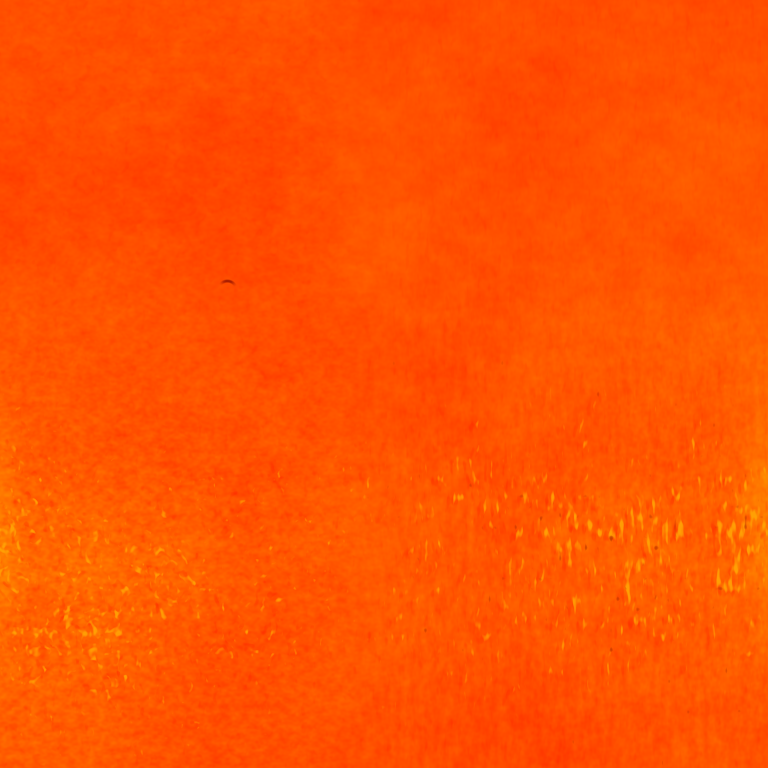
Write a WebGL 2 fragment shader that draws this texture.

```glsl
#version 300 es
precision highp float;
// Glowing orange painted sheet: soft light pools at the lower sides over a
// cloudy red-orange ground, with mottled grain, upright yellow flecks
// and small dark pits, all built from layered gradient noise.

uniform vec2 u_resolution;
out vec4 fragColor;

// Unit gradient direction for a lattice cell
vec2 gradient(vec2 cell) {
    uvec2 q = uvec2(ivec2(cell) + 4096);
    uint h = q.x * 73856093u ^ q.y * 19349663u;
    h = (h ^ (h >> 15)) * 747796405u;
    h = (h ^ (h >> 13)) * 277803737u;
    float angle = float((h ^ (h >> 16)) & 65535u) * 6.28318 / 65536.0;
    return vec2(cos(angle), sin(angle));
}

float gradientNoise(vec2 p) {
    vec2 i = floor(p), f = fract(p);
    vec2 u = f * f * f * (f * (f * 6.0 - 15.0) + 10.0);
    vec2 e = vec2(1.0, 0.0);
    float low = mix(dot(gradient(i), f), dot(gradient(i + e.xy), f - e.xy), u.x);
    float high = mix(dot(gradient(i + e.yx), f - e.yx), dot(gradient(i + e.xx), f - e.xx), u.x);
    return mix(low, high, u.y);
}

float fbm(vec2 p, int octaves) {
    float sum = 0.0, amplitude = 1.0;
    for (int k = 0; k < octaves; k++) {
        sum += amplitude * gradientNoise(p);
        p = mat2(1.6, 1.2, -1.2, 1.6) * p + 17.3;
        amplitude *= 0.6;
    }
    return sum;
}

// Soft elliptical pool of light
float pool(vec2 p, vec2 centre, vec2 radius) {
    vec2 d = (p - centre) / radius;
    return exp(-dot(d, d));
}

// Fleck field at a given grain, in two octaves without rotation
float fleckField(vec2 p) {
    return 0.8 * gradientNoise(p + 23.0) + 0.5 * gradientNoise(p * 1.9 + 57.0);
}

// Short dark arc with tapered ends
float curl(vec2 p, vec2 centre, float radius) {
    vec2 d = p - centre;
    float taper = smoothstep(1.1, 0.2, abs(atan(d.x, d.y) - 0.1));
    return taper * smoothstep(0.003, 0.0004, abs(length(d) - radius));
}

void main() {
    vec2 p = gl_FragCoord.xy / u_resolution;
    float side = smoothstep(0.4, 0.55, p.x);
    float rough = smoothstep(0.8, 0.3, p.y);

    // Broad light, expressed as the green level
    float left = pool(p, vec2(0.04, 0.25), vec2(0.28, 0.25));
    float right = pool(p, vec2(0.98, 0.31), vec2(0.28, 0.23));
    float green = 0.293 + 0.092 * left + 0.085 * right;
    green += 0.055 * pool(p, vec2(1.0, 0.68), vec2(0.24, 0.26));
    green += 0.028 * pool(p, vec2(0.5, 0.28), vec2(0.35, 0.17));
    green += 0.028 * pool(p, vec2(0.3, 1.0), vec2(0.25, 0.1));
    green += 0.016 * pool(p, vec2(0.52, 0.72), vec2(0.3, 0.14));
    green += 0.1 * pool(p, vec2(0.0, 0.32), vec2(0.022, 0.17));
    green += 0.1 * pool(p, vec2(1.0, 0.33), vec2(0.028, 0.15));

    // Clouds, blotches and grain, rougher toward the bottom
    green += 0.05 * fbm(p * vec2(5.0, 6.0) + 3.0, 4);
    green += 0.036 * fbm(p * vec2(24.0, 30.0) + 41.0, 3);
    float grain = mix(fbm(p * vec2(80.0, 105.0) + 11.0, 2),
                      fbm(p * vec2(120.0, 70.0) + 29.0, 2), 0.6 * side);
    green += grain * mix(0.03, 0.062, rough) * (1.0 + 0.6 * left + 0.6 * right);
    // Faint upright brushing on the right
    green += 0.05 * side * rough * gradientNoise(p * vec2(105.0, 22.0) + 83.0);

    // Flecks gather in patches: ragged on the left, upright on the right
    float density = 0.58 * pool(p, vec2(0.13, 0.21), vec2(0.17, 0.17))
                  + 0.62 * pool(p, vec2(0.9, 0.3), vec2(0.2, 0.14))
                  + 0.4 * pool(p, vec2(0.57, 0.27), vec2(0.26, 0.19))
                  + 0.3 * pool(p, vec2(0.0, 0.35), vec2(0.06, 0.2));
    float cluster = fbm(p * vec2(16.0, 9.0) + 71.0, 3);
    density *= max(0.0, 0.9 + 1.1 * cluster);
    vec2 warped = p + 0.005 * vec2(gradientNoise(p * 50.0), gradientNoise(p * 50.0 + 9.0));
    float ragged = fleckField(warped * vec2(95.0, 76.0));
    float upright = fleckField((p + 0.2 * (warped - p)) * vec2(118.0, 44.0));
    float fleck = mix(ragged, upright, side);
    float bright = smoothstep(0.0, 0.45, fleck - 0.46 + 0.6 * density);
    bright *= smoothstep(0.02, 0.25, density);
    vec3 colour = mix(vec3(1.0, green, 0.0), vec3(1.0, 0.66, 0.02), 0.85 * bright);

    // Red shading beside the flecks
    float shade = mix(fleckField(warped * vec2(95.0, 76.0) + vec2(0.8, -0.6)),
                      fleckField(p * vec2(118.0, 44.0) + vec2(0.9, 0.2)), side);
    colour.g -= 0.1 * smoothstep(0.1, 0.5, shade) * (0.2 + density) * (1.0 - bright);

    // Dark pits, mostly among the flecks on the right
    float pit = gradientNoise(p * vec2(120.0, 75.0) + 131.0);
    float pitLimit = 0.54 - 0.2 * density * side;
    float dark = smoothstep(pitLimit, pitLimit + 0.25, pit) * rough * (0.1 + 0.9 * side);
    colour = mix(colour, vec3(0.66, 0.15, 0.0), 0.6 * dark);

    // One thin scratch on the upper left
    float scratch = curl(p, vec2(0.296, 0.622), 0.012);
    colour = mix(colour, vec3(0.6, 0.08, 0.0), 0.85 * scratch);

    fragColor = vec4(clamp(colour, 0.0, 1.0), 1.0);
}
```
